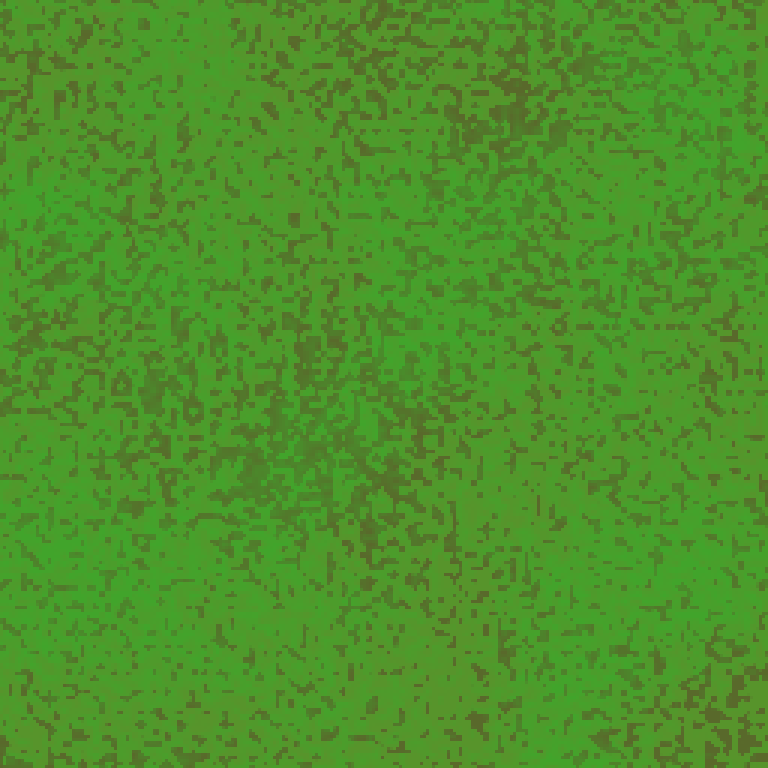
Reproduce this texture procedurally as a WebGL 2 fragment shader.

```glsl
#version 300 es
precision highp float;
// Mossy ground made of small square cells: short dark squiggles on green.
// Fine value noise is thresholded for the squiggles, while broad fractal
// noise varies their density and drifts the hue from olive to fresh green.

uniform vec2 u_resolution;
out vec4 fragColor;

float hash(vec2 p) {
    return fract(sin(dot(p, vec2(127.1, 311.7))) * 43758.5453);
}

float valueNoise(vec2 p) {
    vec2 i = floor(p);
    vec2 f = fract(p);
    f = f * f * (3.0 - 2.0 * f);
    float low = mix(hash(i), hash(i + vec2(1.0, 0.0)), f.x);
    float high = mix(hash(i + vec2(0.0, 1.0)), hash(i + vec2(1.0, 1.0)), f.x);
    return mix(low, high, f.y);
}

float fractalNoise(vec2 p) {
    float sum = 0.0;
    float weight = 0.5;
    for (int octave = 0; octave < 4; octave++) {
        sum += weight * valueNoise(p);
        p = p * 2.03 + vec2(17.3, 9.1);
        weight *= 0.5;
    }
    return sum / 0.9375;
}

// Flat colour of one cell
vec3 cellColor(vec2 cell) {
    // Hue drift: broad patches plus a little grain
    float patchHue = fractalNoise(cell / 44.0 + 31.7);
    float grainHue = valueNoise(cell * 0.47 + 83.2);
    float freshness = clamp(0.42 + 1.5 * (patchHue - 0.5) + 0.8 * (grainHue - 0.5), 0.0, 1.0);

    // Dark squiggles, denser in some patches
    float density = fractalNoise(cell / 36.0 + 5.4);
    float grain = valueNoise(cell * 0.46 + 140.6);
    float dark = 1.0 - smoothstep(0.375, 0.395, grain + 0.65 * (density - 0.5));

    vec3 leaf = mix(vec3(0.34, 0.58, 0.17), vec3(0.255, 0.645, 0.17), freshness);
    vec3 soil = mix(vec3(0.35, 0.41, 0.17), vec3(0.29, 0.545, 0.17), freshness);
    return mix(leaf, soil, dark);
}

void main() {
    float cellsAcross = 256.0;
    float cellsPerPixel = cellsAcross / u_resolution.y;
    vec2 p = gl_FragCoord.xy * cellsPerPixel - 0.5;
    vec2 base = floor(p);

    // Blend neighbouring cells over one pixel to smooth their edges
    vec2 blend = clamp((fract(p) - 0.5) / cellsPerPixel + 0.5, 0.0, 1.0);
    vec3 color = vec3(0.0);
    for (int y = 0; y < 2; y++) {
        for (int x = 0; x < 2; x++) {
            vec2 corner = vec2(x, y);
            vec2 weight = mix(1.0 - blend, blend, corner);
            color += weight.x * weight.y * cellColor(base + corner);
        }
    }
    fragColor = vec4(color, 1.0);
}
```
